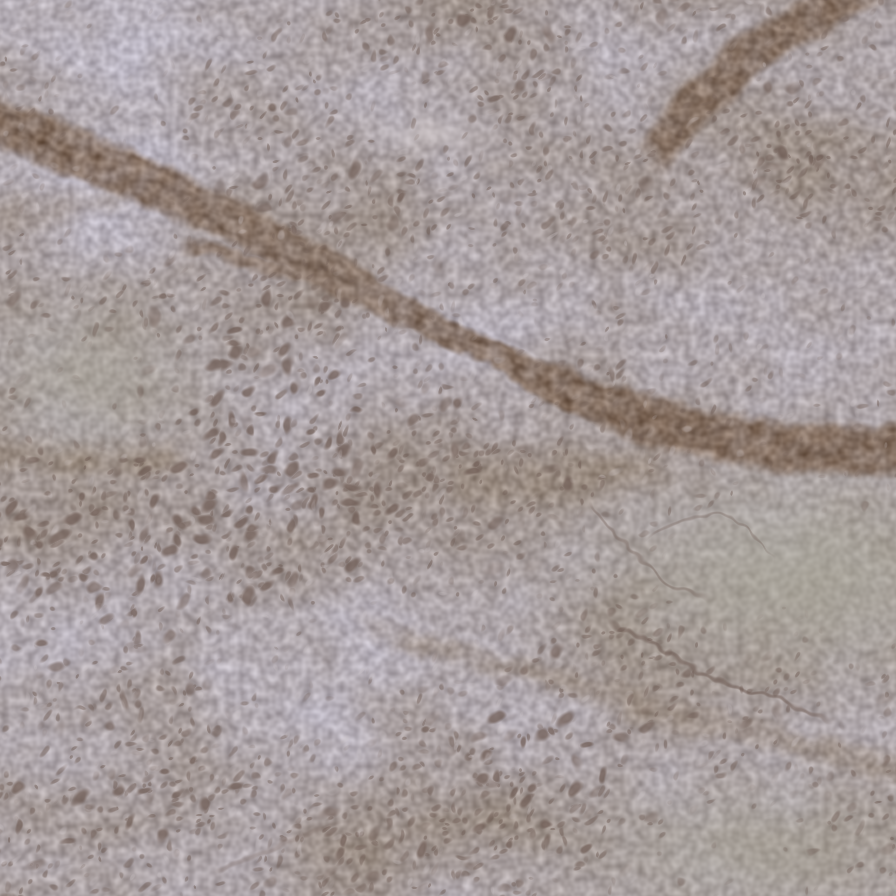
Reproduce this texture procedurally as a Shadertoy shader.

```glsl
// Weathered lavender-grey stone with brown veins, mineral specks and faint cracks.

const vec3 LAVENDER    = vec3(0.715, 0.690, 0.725);
const vec3 WARM_GREY   = vec3(0.625, 0.578, 0.555);
const vec3 PALE_GREEN  = vec3(0.650, 0.635, 0.580);
const vec3 OCHRE       = vec3(0.560, 0.490, 0.420);
const vec3 VEIN_BROWN  = vec3(0.490, 0.400, 0.335);
const vec3 SPECK_BROWN = vec3(0.430, 0.355, 0.325);
const vec3 FLECK_WHITE = vec3(0.830, 0.800, 0.810);
const float CLOUD_CONTRAST = 0.95;
const float GRAIN_CONTRAST = 0.19;
const float SPECK_CELLS = 54.0;
const float FINE_CELLS  = 98.0;

vec2 hash2(vec2 p) {
    vec3 q = fract(p.xyx * vec3(0.1031, 0.1030, 0.0973));
    q += dot(q, q.yzx + 33.33);
    return fract((q.xx + q.yz) * q.zy);
}

vec2 gradientAt(vec2 cell) {
    float angle = 6.2832 * hash2(cell + 57.0).x;
    return vec2(cos(angle), sin(angle));
}

float gradientNoise(vec2 p) {
    vec2 i = floor(p), f = fract(p);
    vec2 u = f * f * f * (f * (f * 6.0 - 15.0) + 10.0);
    vec2 e = vec2(1, 0);
    float low  = mix(dot(gradientAt(i), f), dot(gradientAt(i + e), f - e), u.x);
    float high = mix(dot(gradientAt(i + e.yx), f - e.yx), dot(gradientAt(i + 1.0), f - 1.0), u.x);
    return mix(low, high, u.y);
}

float fbm(vec2 p) {
    float sum = 0.0, amp = 1.0;
    for (int i = 0; i < 4; i++) {
        sum += amp * gradientNoise(p);
        p = mat2(1.6, 1.2, -1.2, 1.6) * p + 11.7;
        amp *= 0.55;
    }
    return sum;
}

// Soft elliptical patch, 1 at its centre
float patchAt(vec2 p, vec2 centre, vec2 radius) {
    vec2 d = (p - centre) / radius;
    return exp(-dot(d, d));
}

// Bowed line from a to b with faded ends
float stroke(vec2 p, vec2 a, vec2 b, float bend, float width, float softness) {
    vec2 q = p - a, d = b - a;
    float u = dot(q, d) / dot(d, d);
    float v = (d.x * q.y - d.y * q.x) / length(d) - 4.0 * bend * u * (1.0 - u);
    float body = 1.0 - smoothstep(width * (1.0 - softness), width * (1.0 + softness), abs(v));
    return body * smoothstep(-0.04, 0.08, u) * (1.0 - smoothstep(0.88, 1.04, u));
}

// Scattered, mostly diagonal grains; density is the share of filled cells
float grains(vec2 p, float cells, float density, float seed) {
    vec2 g = p * cells, id = floor(g);
    float mask = 0.0;
    for (int y = -1; y <= 1; y++)
    for (int x = -1; x <= 1; x++) {
        vec2 cell = id + vec2(x, y);
        vec2 place = hash2(cell + seed), kind = hash2(cell + seed + 171.0);
        float angle = 0.8 + 1.8 * (kind.y - 0.5);
        vec2 d = g - cell - place, axis = vec2(cos(angle), sin(angle));
        vec2 local = vec2(dot(d, axis), dot(d, vec2(-axis.y, axis.x)));
        float r = length(local / (vec2(0.52, 0.31) * (0.65 + 0.6 * place.y)));
        float present = smoothstep(0.0, 0.2, density - kind.x);
        mask = max(mask, present * (1.0 - smoothstep(0.45, 1.15, r)));
    }
    return mask;
}

void mainImage(out vec4 fragColor, in vec2 fragCoord) {
    vec2 p = fragCoord / iResolution.xy;
    vec2 wobble = vec2(gradientNoise(p * 19.0), gradientNoise(p * 19.0 + 40.0));
    vec2 w = p + 0.010 * wobble + 0.005 * gradientNoise(p * 65.0);
    float cloud = fbm(p * vec2(4.0, 5.5) + 3.0);

    // Cloudy ground
    float cool = 0.20 * patchAt(p, vec2(0.32, 0.88), vec2(0.30, 0.12))
               + 0.20 * patchAt(p, vec2(0.10, 0.12), vec2(0.28, 0.18))
               - 0.25 * patchAt(p, vec2(0.88, 0.70), vec2(0.20, 0.10));
    vec3 col = mix(WARM_GREY, LAVENDER, clamp(0.46 + CLOUD_CONTRAST * cloud + cool, -0.3, 1.25));
    float green = patchAt(w, vec2(0.90, 0.36), vec2(0.20, 0.10))
                + 0.7 * patchAt(w, vec2(0.10, 0.58), vec2(0.11, 0.08))
                + 0.7 * patchAt(w, vec2(0.85, 0.05), vec2(0.17, 0.07));
    green = min(green, 1.0);
    col = mix(col, PALE_GREEN, 0.75 * green);

    // Ochre stains
    float stain = 0.60 * stroke(w, vec2(-0.1, 0.495), vec2(0.22, 0.485), 0.0, 0.018, 0.9)
                + 0.50 * stroke(w, vec2(0.50, 0.455), vec2(0.80, 0.485), 0.0, 0.026, 0.9)
                + 0.40 * stroke(w, vec2(-0.1, 0.74), vec2(0.15, 0.785), 0.0, 0.016, 0.9)
                + 0.55 * stroke(w, vec2(0.40, 0.305), vec2(1.1, 0.125), -0.01, 0.013, 0.9);
    col = mix(col, OCHRE, min(stain, 1.0) * (0.75 + 0.6 * gradientNoise(p * 24.0)));

    // Main vein and upper arc, streaked along their length
    float centreY = 0.501 + 0.362 * pow(max(1.0 - p.x, 0.0), 1.5) + 0.022 * sin(6.2832 * p.x);
    float across = w.y - centreY;
    float halfWidth = 0.029 - 0.012 * exp(-pow((p.x - 0.51) / 0.14, 2.0));
    float vein = 1.0 - smoothstep(0.65 * halfWidth, 1.2 * halfWidth, abs(across));
    vein *= 0.88 - 0.18 * patchAt(p, vec2(0.36, 0.70), vec2(0.18, 0.2));
    float arc = stroke(w, vec2(0.725, 0.82), vec2(0.98, 1.015), 0.026, 0.022, 0.35);
    float branch = stroke(w, vec2(0.20, 0.725), vec2(0.47, 0.635), 0.012, 0.008, 0.7);
    float brown = max(vein, max(0.82 * arc, 0.7 * branch));
    float streak = gradientNoise(vec2(p.x * 16.0, across * 110.0));
    col = mix(col, VEIN_BROWN + 0.11 * streak, brown * (0.93 + 0.35 * gradientNoise(p * 48.0)));

    // Fine mottling, calmer on the green areas
    float grain = 0.65 * gradientNoise(p * 72.0) + 0.65 * gradientNoise(p * 135.0 + 9.0);
    col += GRAIN_CONTRAST * grain * (1.0 - 0.55 * green) * vec3(1.0, 1.02, 1.04);

    // Clustered specks and pale flecks
    float cluster = 0.62 * patchAt(p, vec2(0.30, 0.51), vec2(0.17, 0.14))
                  + 0.55 * patchAt(p, vec2(0.59, 0.15), vec2(0.09, 0.09))
                  + 0.45 * patchAt(p, vec2(0.06, 0.34), vec2(0.12, 0.08))
                  + 0.40 * patchAt(p, vec2(0.18, 0.11), vec2(0.10, 0.04));
    float calm = 1.0 - 0.85 * green;
    float coarse = grains(w, SPECK_CELLS, (0.10 + cluster - 0.25 * cloud) * calm, 5.0);
    float fine = grains(w, FINE_CELLS, (0.27 + 0.2 * cluster - 0.35 * cloud) * calm, 31.0);
    col = mix(col, SPECK_BROWN, max(0.70 * coarse, 0.48 * fine) * (1.0 - 0.5 * brown));
    col = mix(col, FLECK_WHITE, 0.5 * grains(w, 84.0, 0.12 * calm, 77.0));
    col = mix(col, FLECK_WHITE, 0.6 * patchAt(w, vec2(0.48, 0.85), vec2(0.045, 0.012)));

    // Hairline cracks
    float crack = stroke(w, vec2(0.68, 0.31), vec2(0.93, 0.20), -0.012, 0.0022, 0.8)
                + 0.7 * stroke(w, vec2(0.66, 0.44), vec2(0.79, 0.33), -0.015, 0.0018, 0.8)
                + 0.6 * stroke(w, vec2(0.72, 0.40), vec2(0.86, 0.38), 0.035, 0.0016, 0.8)
                + 0.5 * stroke(w, vec2(0.24, 0.03), vec2(0.38, 0.08), 0.0, 0.0022, 0.8);
    col = mix(col, SPECK_BROWN, 0.55 * min(crack, 1.0));

    fragColor = vec4(clamp(col, 0.0, 1.0), 1.0);
}
```
